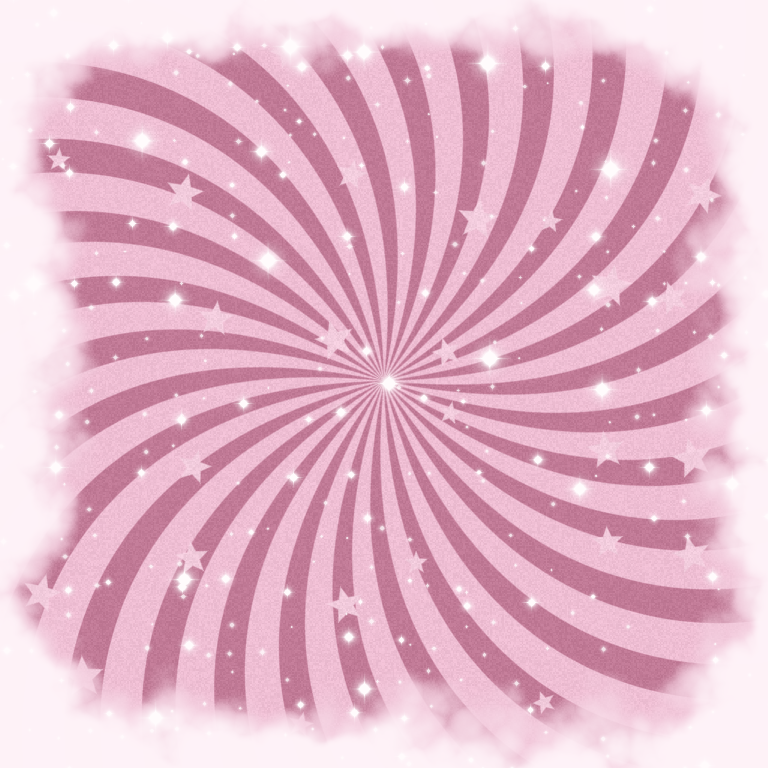
This background is drawn by a Shadertoy shader. Its source:

```glsl
// Pink swirling sunburst with scattered stars and sparkles, framed by soft clouds.

const float TAU = 6.2831853;
const vec3 ROSE = vec3(0.755, 0.478, 0.588);
const vec3 PINK = vec3(0.935, 0.745, 0.828);
const vec3 BLUSH = vec3(0.970, 0.860, 0.910);
const vec3 CREAM = vec3(1.000, 0.960, 0.978);

// Sine-free hashes
float hash1(vec2 p) {
    vec3 q = fract(p.xyx * 0.1031);
    q += dot(q, q.yzx + 33.33);
    return fract((q.x + q.y) * q.z);
}

vec2 hash2(vec2 p) {
    return vec2(hash1(p + 17.3), hash1(p + 61.7));
}

float valueNoise(vec2 p) {
    vec2 i = floor(p), f = fract(p);
    f = f * f * (3.0 - 2.0 * f);
    float low = mix(hash1(i), hash1(i + vec2(1, 0)), f.x);
    float high = mix(hash1(i + vec2(0, 1)), hash1(i + vec2(1, 1)), f.x);
    return mix(low, high, f.y);
}

float fbm(vec2 p) {
    float sum = 0.0, amp = 0.5;
    for (int k = 0; k < 5; k++) {
        sum += amp * valueNoise(p);
        p = mat2(1.6, 1.2, -1.2, 1.6) * p + 9.1;
        amp *= 0.5;
    }
    return sum;
}

// Round billows: the tallest of the nearby scattered domes
float puffs(vec2 p) {
    vec2 cell = floor(p);
    float top = 0.0;
    for (int y = -1; y <= 1; y++)
    for (int x = -1; x <= 1; x++) {
        vec2 id = cell + vec2(x, y);
        float d = length(p - id - hash2(id)) / mix(0.6, 1.0, hash1(id));
        top = max(top, 1.0 - d * d);
    }
    return top;
}

// Coverage of the light rays; their angle turns with the radius
float swirlRays(vec2 p, float count, float px) {
    float r = length(p);
    float turn = 0.402 * r + 0.875 * r * r;
    float cycle = (atan(p.y, p.x) - turn + 0.035) * count / TAU;
    float offset = abs(fract(cycle + 0.5) - 0.5);
    float d = (offset - 0.272) * TAU * r / count;
    return 1.0 - smoothstep(-px, px, d);
}

// Signed distance to the edge lines of a five-pointed star
float starDistance(vec2 p, float radius) {
    float wedge = TAU / 5.0;
    float a = abs(mod(atan(p.x, p.y) + 0.5 * wedge, wedge) - 0.5 * wedge);
    vec2 q = length(p) * vec2(cos(a), sin(a));
    return dot(q - vec2(radius, 0.0), vec2(0.384, 0.923));
}

// One star in most cells of a jittered grid
float starLayer(vec2 uv, float cells, float px) {
    vec2 id = floor(uv * cells);
    vec2 p = uv - (id + 0.5 + 0.56 * (hash2(id + 5.0) - 0.5)) / cells;
    float tilt = 0.8 * (hash1(id + 31.0) - 0.5);
    p = mat2(cos(tilt), -sin(tilt), sin(tilt), cos(tilt)) * p;
    float radius = mix(0.015, 0.029, hash1(id + 43.0));
    float shape = 1.0 - smoothstep(-px, px, starDistance(p, radius));
    return shape * step(hash1(id + 77.0), 0.78);
}

// Glowing cores with four thin arms, kept inside their cells
float sparkleLayer(vec2 uv, float cells, float chance, float seed) {
    vec2 id = floor(uv * cells);
    vec2 p = uv * cells - id - 0.5 - 0.5 * (hash2(id + seed) - 0.5);
    float size = mix(0.09, 0.25, hash1(id + seed + 8.0));
    vec2 a = abs(p) / size;
    float core = exp(-14.0 * dot(a, a));
    float arms = exp(-30.0 * a.x - 2.5 * a.y) + exp(-30.0 * a.y - 2.5 * a.x);
    float halo = 0.35 * exp(-3.0 * dot(a, a));
    float fade = 1.0 - smoothstep(0.6, 1.0, length(a));
    return min(1.0, 1.4 * core + arms + halo) * fade * step(hash1(id + seed + 3.0), chance);
}

void mainImage(out vec4 fragColor, in vec2 fragCoord) {
    float px = 1.0 / min(iResolution.x, iResolution.y);
    vec2 p = (fragCoord - 0.5 * iResolution.xy) * px;
    vec2 uv = p + 0.5;

    // Rays, stars and paper grain
    vec3 color = mix(ROSE, PINK, swirlRays(p - vec2(0.0, 0.004), 28.0, px));
    color = mix(color, mix(PINK, BLUSH, 0.55), 0.95 * starLayer(uv, 6.0, px));
    color += 0.055 * (hash1(floor(uv * 512.0)) - 0.5);

    // Cloud frame: a rounded box broken up by billows
    float frame = length(max(abs(p) - 0.33, 0.0)) - 0.092;
    float cloud = fbm(uv * 9.0 + 3.0);
    float billow = 0.65 * puffs(uv * 13.0) + 0.35 * puffs(uv * 27.0 + 4.0);
    float edge = frame + 0.12 * (cloud - 0.48) + 0.045 * (billow - 0.6);
    color = mix(color, mix(PINK, BLUSH, 0.5), 0.85 * smoothstep(-0.025, 0.025, edge));
    color = mix(color, mix(BLUSH, CREAM, smoothstep(0.0, 0.05, edge)),
                0.94 * smoothstep(-0.01, 0.065, edge));

    // Bright sparkles and fine dust
    float light = sparkleLayer(uv, 7.0, 0.55, 11.0);
    light = max(light, sparkleLayer(uv + 0.037, 13.0, 0.45, 29.0));
    light = max(light, 0.8 * sparkleLayer(uv + 0.011, 27.0, 0.28, 53.0));
    color = mix(color, vec3(1.0, 0.985, 0.99), light);

    fragColor = vec4(clamp(color, 0.0, 1.0), 1.0);
}
```
